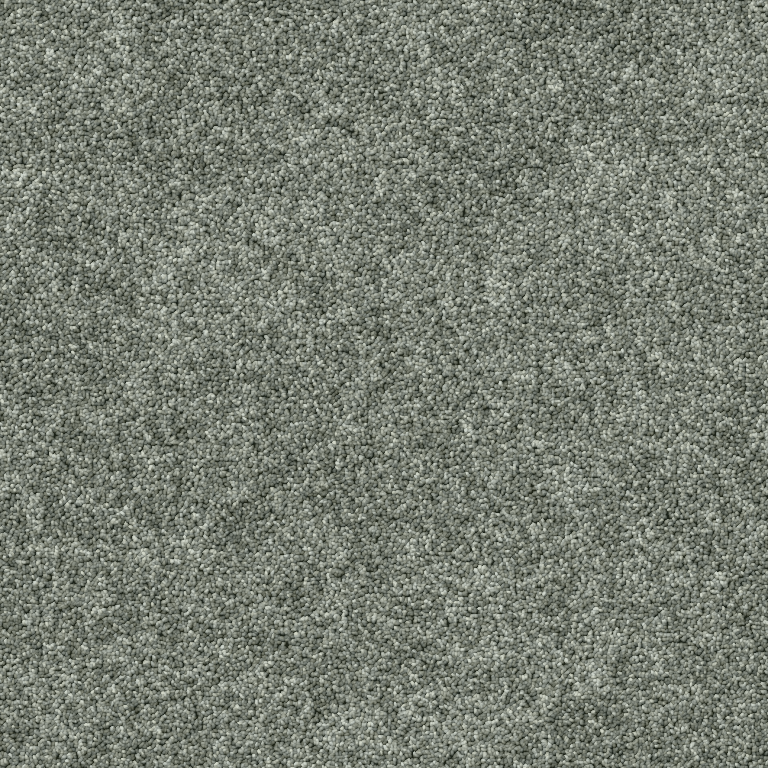
This texture is drawn by a WebGL 1 fragment shader. Its source:

```glsl
precision highp float;
// Draws a grey-green cut-pile carpet: fine lit tufts with dark gaps and faint mottling.

uniform vec2 u_resolution;

const vec3 DARK_PILE = vec3(0.19, 0.212, 0.17);
const vec3 LIGHT_PILE = vec3(0.71, 0.732, 0.685);
const vec3 WARM_TINT = vec3(0.016, 0.006, -0.018);

const float TUFTS = 238.0;          // tufts across the canvas
const float TUFT_SHARPNESS = 12.0;
const float PATCH_SHARPNESS = 5.0;
const float JITTER = 1.0;
const float STRETCH = 1.25;         // length of a tuft against its mean width

const float MEAN_TONE = 0.56;       // 0 = dark pile, 1 = light pile
const float TUFT_CONTRAST = 0.62;
const float GAP_DEPTH = 0.80;
const float MEAN_GAP = 0.17;
const float RELIEF = 0.40;
const vec2 LIGHT_DIR = vec2(-0.6, 0.8);

const float FIBRES = 350.0;         // fine ends that break up the tufts
const float FIBRE_CONTRAST = 0.22;
const float CLUSTERS = 105.0;       // small groups of tufts
const float CLUSTER_CONTRAST = 0.22;
const float CLUMPS = 36.0;
const float CLUMP_CONTRAST = 0.15;
const float PATCHES = 12.0;
const float PATCH_CONTRAST = 0.075;
const float SHADE_CONTRAST = 0.014;

vec3 hash3(vec2 p) {
  vec3 q = fract(p.xyx * vec3(0.1031, 0.1030, 0.0973));
  q += dot(q, q.yxz + 33.33);
  return fract((q.xxy + q.yzz) * q.zyx);
}

// Soft cellular noise: x = cell tone, y = lit slope, z = gap depth, w = tint.
vec4 softCells(vec2 p, float sharpness) {
  vec2 cell = floor(p);
  vec3 sum = vec3(0.0);
  float total = 0.0;
  for (int j = -1; j <= 1; j++) {
    for (int i = -1; i <= 1; i++) {
      vec2 id = cell + vec2(float(i), float(j));
      vec3 place = hash3(id);
      vec3 look = hash3(id + 271.0);
      vec2 offset = p - id - 0.5 - JITTER * (place.xy - 0.5);

      // Each cell is an ellipse that leans its own way.
      float angle = 6.2832 * place.z;
      vec2 axis = vec2(cos(angle), sin(angle));
      vec2 local = vec2(dot(offset, axis), dot(offset, vec2(-axis.y, axis.x)));
      local *= vec2(1.0 / STRETCH, STRETCH);

      float weight = exp(-sharpness * dot(local, local));
      float tone = look.x * look.x - 0.333;   // few bright cells, many dull ones
      sum += weight * vec3(tone, dot(offset, LIGHT_DIR), look.y - 0.5);
      total += weight;
    }
  }
  total = max(total, 1e-6);
  sum /= total;
  return vec4(sum.xy, -log(total) / sharpness, sum.z);
}

// Broad, faint shading from layered sines.
float broadShade(vec2 uv) {
  return sin(4.6 * uv.x - 1.6 + 0.7 * sin(5.0 * uv.y))
       + 0.6 * sin(7.3 * uv.y + 3.1 * uv.x + 1.2)
       + 0.5 * sin(11.0 * uv.x - 6.0 * uv.y + 2.0);
}

void main() {
  vec2 uv = gl_FragCoord.xy / min(u_resolution.x, u_resolution.y);

  // Tufts and fibres
  vec4 tuft = softCells(uv * TUFTS, TUFT_SHARPNESS);
  float tone = MEAN_TONE
             + TUFT_CONTRAST * tuft.x
             + RELIEF * tuft.y
             - GAP_DEPTH * (tuft.z - MEAN_GAP);
  tone += FIBRE_CONTRAST * softCells(uv * FIBRES + 31.0, TUFT_SHARPNESS).x;

  // Mottling, from small groups to broad shade
  tone += CLUSTER_CONTRAST * softCells(uv * CLUSTERS + 83.0, PATCH_SHARPNESS).x;
  tone += CLUMP_CONTRAST * softCells(uv * CLUMPS + 57.0, PATCH_SHARPNESS).x;
  tone += PATCH_CONTRAST * softCells(uv * PATCHES + 113.0, PATCH_SHARPNESS).x;
  tone += SHADE_CONTRAST * broadShade(uv);

  // Colour
  vec3 color = mix(DARK_PILE, LIGHT_PILE, clamp(tone, -0.15, 1.2));
  color += WARM_TINT * tuft.w;
  gl_FragColor = vec4(clamp(color, 0.0, 1.0), 1.0);
}
```
